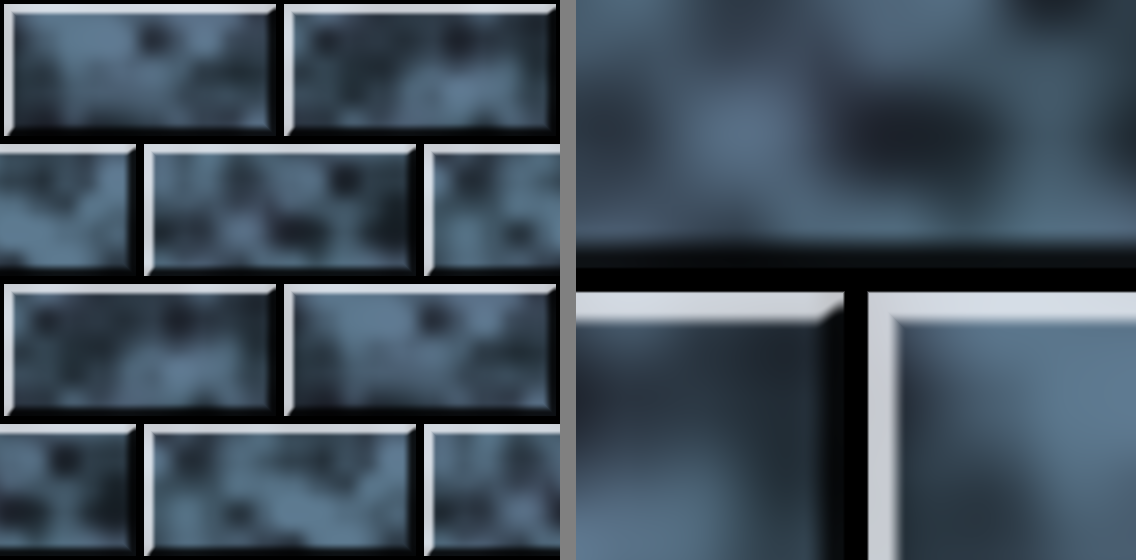
Left: the whole. Right: its middle third, enlarged.
Reproduce this pattern procedurally as a three.js fragment shader.

```glsl
// Running-bond wall of bevelled, mottled slate-blue bricks with black joints.
varying vec2 vUv;

float hash(vec2 p) {
  vec3 q = fract(p.xyx * 0.1031);
  q += dot(q, q.yzx + 33.33);
  return fract((q.x + q.y) * q.z);
}

float valueNoise(vec2 p) {
  vec2 i = floor(p);
  vec2 f = fract(p);
  f = f * f * (3.0 - 2.0 * f);
  return mix(mix(hash(i), hash(i + vec2(1.0, 0.0)), f.x),
             mix(hash(i + vec2(0.0, 1.0)), hash(i + vec2(1.0, 1.0)), f.x), f.y);
}

// Cloudy stone, from near-black stains to pale blue patches
vec3 stone(vec2 p) {
  float cloud = 0.68 * valueNoise(p * 11.0) + 0.32 * valueNoise(p * 21.0 + 7.3);
  vec3 colour = mix(vec3(0.09, 0.11, 0.14), vec3(0.37, 0.48, 0.57),
                    smoothstep(0.08, 0.88, cloud));
  float tint = valueNoise(p * 9.0 + 50.0) - 0.5;
  return colour + tint * vec3(0.03, 0.0, 0.02);
}

void main() {
  // Two bricks across, four courses up, alternate courses shifted by half
  vec2 grid = vUv * vec2(2.0, 4.0);
  float course = floor(grid.y);
  float parity = mod(course, 2.0);
  grid.x += 0.5 * (1.0 - parity);

  // Four different bricks, swapped sideways every second course
  float variant = mod(floor(grid.x) + floor(course / 2.0), 2.0);
  vec2 size = vec2(0.5, 0.25);
  vec2 p = fract(grid) * size;
  vec3 colour = stone(p + vec2(3.0 * variant + 1.0, 5.0 * parity + 2.0));

  // Depth inside the brick from its lower-left and upper-right edges
  vec2 low = p - 0.0072;
  vec2 high = size - 0.0072 - p;
  float litDepth = min(low.x, high.y);
  float shadeDepth = min(high.x, low.y);

  // Dark bevel on the right and bottom
  float shade = 1.0 - smoothstep(0.005, 0.025, shadeDepth);
  colour *= 1.0 - 0.86 * shade;

  // Bright bevel on the left and top, tapered where it meets the dark one
  float taper = 0.009 * (1.0 - smoothstep(0.0, 0.018, shadeDepth));
  float lit = 1.0 - smoothstep(0.011, 0.023, litDepth + taper);
  colour = mix(colour, vec3(0.97, 0.98, 1.0), 0.78 * lit);

  // Black joints with soft edges
  float inside = smoothstep(-0.001, 0.001, min(litDepth, shadeDepth));
  gl_FragColor = vec4(colour * inside, 1.0);
}
```
